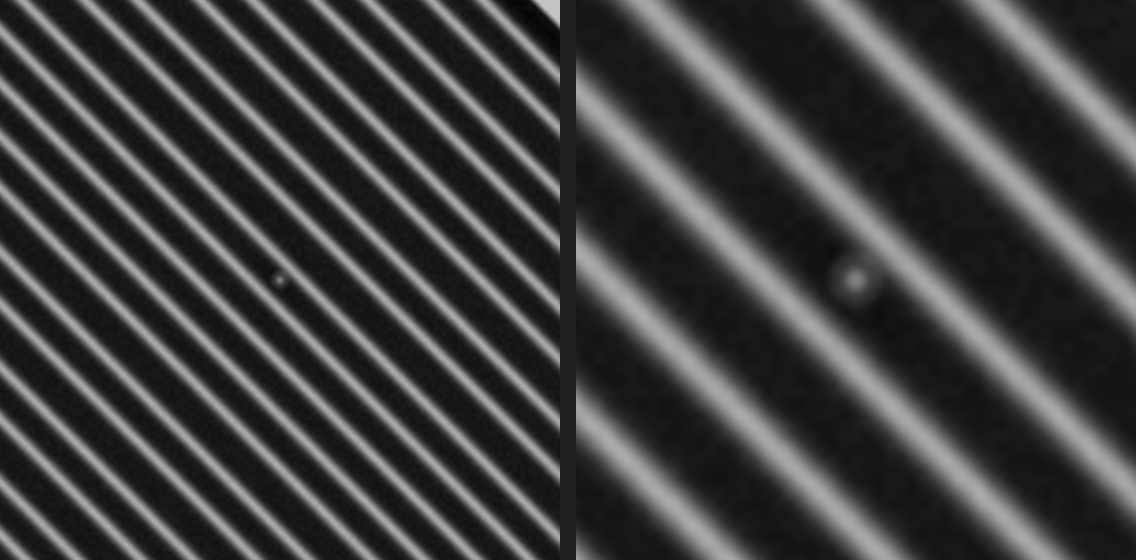
Left, the full canvas; right, a detail of the centre.
This pattern is drawn by a Shadertoy shader. Its source:

```glsl
const float PITCH = 0.1455;          // spacing between stripe pairs
const float FIRST_PAIR = 0.0999;     // mirror axis to first pair centre
const float HALF_GAP = 0.0329;       // half the spacing inside a pair
const float AXIS = -0.1050;          // mirror axis, carries a single stripe
const float STRIPE_SOFT = 0.0082;    // gaussian radius of a stripe
const float CORNER_EDGE = 0.673;
const float CORNER_SOFT = 0.007;
const float SHADOW_POS = 0.649;
const float SHADOW_SOFT = 0.014;
const float SPOT_SOFT = 0.0062;
const float RING_RADIUS = 0.0135;
const float RING_SOFT = 0.0030;
const float HALO_SOFT = 0.030;
const float GRAIN_SCALE = 150.0;
const float GRAIN_AMOUNT = 0.034;
const float DARK = 0.086;
const float LIGHT = 0.655;
const float CORNER_LIGHT = 0.77;

float hash(vec2 p) {
    vec3 q = fract(p.xyx * 0.1031);
    q += dot(q, q.yzx + 33.33);
    return fract((q.x + q.y) * q.z);
}

float valueNoise(vec2 p) {
    vec2 cell = floor(p);
    vec2 f = fract(p);
    f = f * f * (3.0 - 2.0 * f);
    float low = mix(hash(cell), hash(cell + vec2(1.0, 0.0)), f.x);
    float high = mix(hash(cell + vec2(0.0, 1.0)), hash(cell + 1.0), f.x);
    return mix(low, high, f.y);
}

float bell(float x, float radius) {
    float t = x / radius;
    return exp(-0.5 * t * t);
}

// Distance to the nearest stripe: mirrored pairs around a single stripe
float stripeDistance(float across) {
    float d = abs(across - AXIS);
    float index = max(round((d - FIRST_PAIR) / PITCH), 0.0);
    float fromPair = abs(d - FIRST_PAIR - index * PITCH);
    return min(d, abs(fromPair - HALF_GAP));
}

void mainImage(out vec4 fragColor, in vec2 fragCoord) {
    vec2 uv = fragCoord / iResolution.xy;
    float across = (uv.x + uv.y - 1.0) * sqrt(0.5);

    // Diagonal stripes
    float stripe = bell(stripeDistance(across), STRIPE_SOFT);
    float shade = mix(DARK, LIGHT, stripe);

    // Central spot with a faint ring and dark halo
    float r = length(uv - 0.5);
    shade -= 0.025 * bell(r, HALO_SOFT);
    shade += 0.45 * bell(r, SPOT_SOFT);
    shade += 0.07 * bell(r - RING_RADIUS, RING_SOFT);

    // Bright corner and the shadow beside it
    shade -= 0.055 * bell(across - SHADOW_POS, SHADOW_SOFT);
    float corner = smoothstep(CORNER_EDGE - CORNER_SOFT, CORNER_EDGE + CORNER_SOFT, across);
    shade = mix(shade, CORNER_LIGHT, corner);

    // Soft film grain
    shade += GRAIN_AMOUNT * (valueNoise(uv * GRAIN_SCALE) - 0.5);

    fragColor = vec4(vec3(clamp(shade, 0.0, 1.0)), 1.0);
}
```
